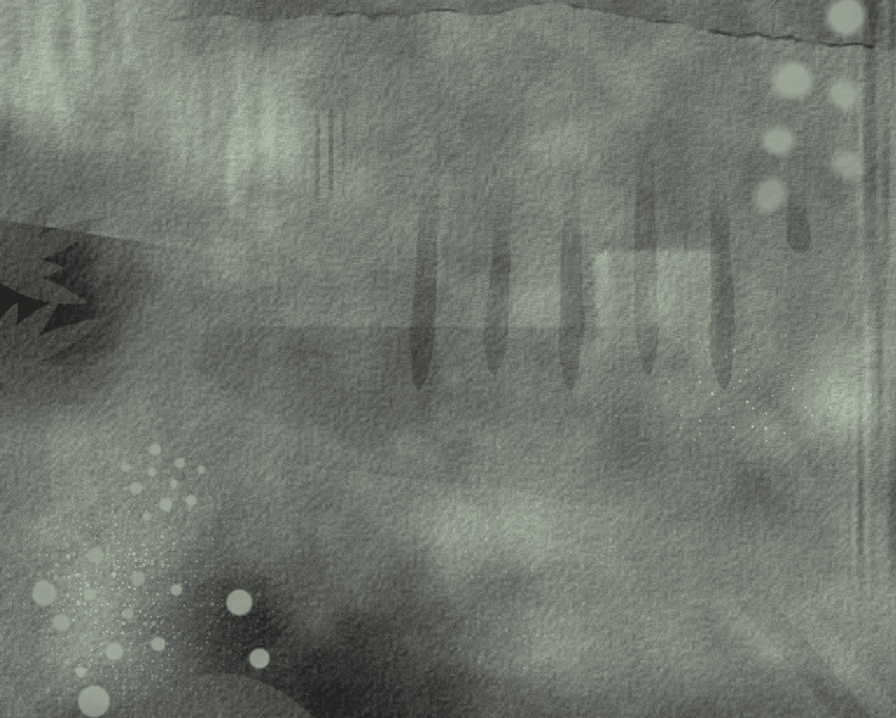
A WebGL 1 fragment shader for this background:

```glsl
precision highp float;
// Weathered grey-green paper wall with drips, pale glows, leaves and paint spatter.
uniform vec2 u_resolution;

float hash(vec2 p) {
  return fract(sin(dot(p, vec2(127.1, 311.7))) * 43758.5);
}

float noise(vec2 p) {
  vec2 i = floor(p), f = fract(p);
  f *= f * (3. - 2. * f);
  return mix(mix(hash(i), hash(i + vec2(1, 0)), f.x),
             mix(hash(i + vec2(0, 1)), hash(i + 1.), f.x), f.y);
}

float fbm(vec2 p) {
  float sum = 0., amp = .5;
  for (int i = 0; i < 5; i++) {
    sum += amp * noise(p);
    p = mat2(1.6, 1.2, -1.2, 1.6) * p + 7.3;
    amp *= .5;
  }
  return sum;
}

// Linear rise from 0 at a to 1 at b, in either direction
float ramp(float a, float b, float x) {
  return clamp((x - a) / (b - a), 0., 1.);
}

float edge(float d) {
  return smoothstep(-.002, .002, d);
}

float glow(vec2 p, float x, float y, float w, float h) {
  vec2 d = (p - vec2(x, y)) / vec2(w, h);
  return exp(-dot(d, d));
}

float disc(vec2 p, vec2 centre, float radius, float soft) {
  return ramp(radius + soft, radius - soft, length(p - centre));
}

float box(vec2 p, vec2 centre, vec2 size, float soft) {
  vec2 d = smoothstep(-soft, soft, size - abs(p - centre));
  return d.x * d.y;
}

// One random dot in each grid cell, kept with the given chance
float specks(vec2 p, float scale, float chance) {
  vec2 cell = floor(p * scale);
  vec2 spot = .3 + .4 * vec2(hash(cell + 3.1), hash(cell + 8.7));
  return disc(fract(p * scale), spot, .08 + .17 * hash(cell + 5.5), .08) * step(hash(cell), chance);
}

// Pointed leaf growing from a root along an angle
float leaf(vec2 d, float angle, float len) {
  vec2 dir = vec2(cos(angle), sin(angle));
  float along = clamp(dot(d, dir) / len, 0., 1.);
  float width = .016 * sin(3.14 * along);
  return edge(width - abs(d.y * dir.x - d.x * dir.y)) * step(.001, width);
}

void main() {
  vec2 p = gl_FragCoord.xy / u_resolution * vec2(1.25, 1);
  float cloud = fbm(p * 5.) - .48, patchy = fbm(p * 16. + 20.) - .48;
  float streak = .6 * noise(p * vec2(45, 5)) + .4 * noise(p * vec2(90, 14));
  vec2 w = p + .05 * vec2(cloud, patchy);

  // Broad light and shade
  float tone = .465 + .09 * cloud + .13 * patchy;
  tone += .04 * (ramp(.44, .54, fbm(p * 9. + 4.)) - .5);
  tone += (.02 + .22 * streak) * glow(w, .1, .92, .14, .11);
  tone += (.25 * streak - .02) * glow(w, .35, .81, .08, .12);
  tone += .11 * glow(w, .69, .28, .1, .06);
  tone += .16 * glow(w, 1.18, .45, .08, .09);
  tone += .07 * glow(w, .76, .59, .04, .06);
  tone += .05 * glow(w, .95, .13, .16, .14);
  tone += .06 * glow(w, .14, .2, .13, .15);
  tone += .05 * glow(w, .09, .38, .1, .05);
  tone -= .09 * glow(w, 1.07, .31, .09, .05);
  tone -= .07 * glow(w, .88, .36, .06, .06);
  tone -= .05 * glow(w, .42, .28, .15, .15);
  tone -= .26 * glow(w, .49, .06, .16, .12);
  tone -= .15 * glow(w, .32, .14, .1, .12);
  tone -= .08 * ramp(.08, 0., p.y);

  // Dark left hollow under a slanted edge
  float under = edge(.694 - .155 * p.x - p.y);
  tone -= .05 * under * ramp(.42, .1, p.x) * ramp(.4, .6, p.y);
  tone -= .3 * under * glow(w, .03, .58, .15, .13) + .1 * glow(w, .05, .74, .16, .07);

  // Two leaf fans at the left edge
  float leaves = 0.;
  for (int i = 0; i < 10; i++) {
    float fan = mod(float(i), 5.);
    vec2 root = vec2(-.02, i < 5 ? .62 : .48);
    leaves = max(leaves, leaf(p - root, 1.15 - .36 * fan, .11 + .04 * mod(fan, 3.)));
  }
  tone = mix(tone, .34 + .1 * patchy, .65 * leaves);

  // Horizontal wash with a crisp top, and the fold below it
  float wash = edge(.545 - p.y) * ramp(.38, .48, w.y + .08 * p.x);
  tone -= .05 * wash * ramp(.28, .42, p.x) * ramp(1., .78, p.x);
  float fold = p.y - .41 + .13 * p.x + .03 * cloud;
  tone -= .04 * edge(fold) * ramp(.07, 0., fold) * ramp(.35, .5, p.x) * ramp(.9, .75, p.x);

  // Streaked pale window
  float pane = box(p + .02 * patchy, vec2(.915, .575), vec2(.085, .076), .006);
  tone += pane * (.02 + .16 * streak) * ramp(.48, .57, p.y);

  // Hanging drips, rounded below and fading above
  for (int i = 0; i < 6; i++) {
    float k = float(i);
    float low = .457 + .02 * mod(k, 2.) + .17 * step(4.5, k);
    float t = ramp(low, .79 - .055 * sin(1.571 * k), p.y);
    float x = .582 + .107 * k + t * max(.024 - .01 * k, -.008);
    float width = .019 * sqrt(ramp(0., .2, t)) * (1. - .45 * t);
    float drip = edge(width - abs(p.x - x + .01 * patchy));
    tone -= .07 * drip * step(.001, t) * ramp(1., .65, t);
  }
  tone -= .08 * box(p, vec2(.455, .785), vec2(.025, .06), .02) * ramp(.2, .7, sin(p.x * 330.));

  // Torn top strip and worn right border
  float tear = p.y - .975 + .04 * ramp(.75, 1.2, p.x) - .02 * glow(p, .8, .98, .12, .12) - .03 * patchy;
  float crack = ramp(.004, .001, abs(tear)) * step(p.x, 1.22) * ramp(.3, .7, noise(p * 40.));
  tone -= ramp(.22, .3, p.x) * (.07 * edge(tear) + .16 * crack);
  float border = ramp(1.18, 1.2, p.x) * ramp(.15, .25, p.y);
  tone += .2 * border * (noise(p * vec2(110, 4)) - .6);

  // Slanted strips and a low mound
  float slant = p.x + .85 * p.y, m = p.x - .32;
  tone += .04 * ramp(0., .1, sin(slant * 62.)) * box(vec2(slant, p.y), vec2(1.2, .06), vec2(.07, .1), .02);
  tone = mix(tone, .36, .5 * edge(.062 - 3.5 * m * m - .1 * m - p.y));

  // Paper grain and fine spatter
  vec2 g = p * 180.;
  tone += .07 * (noise(g) - noise(g + vec2(.6, -.6))) + .06 * (hash(floor(p * 410.)) - .5);
  float spray = max(specks(p, 130., .4), specks(p + .3, 75., .2));
  tone += .16 * spray * glow(w, .2, .16, .2, .16);
  float dust = glow(p, 1.08, .44, .14, .09) + .35 * glow(p, .72, .2, .25, .3);
  tone += .25 * dust * specks(p, 110., .13);

  // Soft lights in two columns
  float lights = .3 * glow(p, .63, .472, .012, .012);
  for (int i = 0; i < 6; i++) {
    float row = floor(float(i) / 2.);
    vec2 c = mix(vec2(1.18, .976 - .105 * row), vec2(1.105 - .017 * row, .886 - .08 * row), mod(float(i), 2.));
    lights = max(lights, disc(p + .02 * patchy, c, .026 - .005 * step(.5, row), .007) * (.95 - .1 * row));
  }
  tone = mix(tone, .63, .9 * lights);

  // Paint dots: four large, then two spirals
  float dots = disc(p, vec2(.131, .023), .022, .002) + disc(p, vec2(.062, .173), .017, .002)
             + disc(p, vec2(.334, .161), .018, .002) + disc(p, vec2(.362, .083), .014, .002);
  for (int i = 0; i < 10; i++) {
    float k = float(i), size = hash(vec2(k, 2));
    vec2 spin = sqrt(k / 10. + .05) * vec2(cos(2.4 * k), sin(2.4 * k));
    dots = max(dots, disc(p, vec2(.155, .145) + .105 * spin, .007 + .005 * size, .002));
    dots = max(dots, disc(p, vec2(.229, .327) + .06 * spin, .005 + .004 * size, .002));
  }
  tone = mix(tone, .62 + .1 * patchy, .85 * dots);

  tone = clamp(tone, .14, .68);
  gl_FragColor = vec4(tone * mix(vec3(1, 1.03, .98), vec3(1, 1.065, .965), ramp(.4, .6, tone)), 1);
}
```
